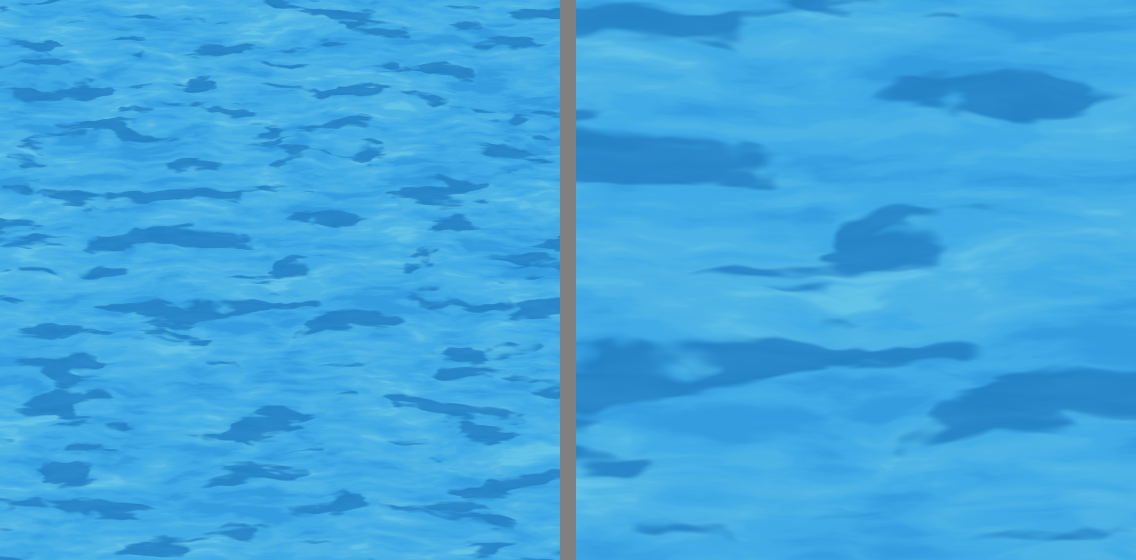
Left: the whole. Right: its middle third, enlarged.
Give the GLSL for this texture, as a three.js fragment shader.

```glsl
varying vec2 vUv;

const vec3 DEEP = vec3(0.150, 0.525, 0.785);
const vec3 SHADE = vec3(0.205, 0.615, 0.880);
const vec3 WATER = vec3(0.250, 0.670, 0.902);
const vec3 LIGHT = vec3(0.300, 0.702, 0.902);
const vec3 GLINT = vec3(0.385, 0.765, 0.912);

const vec2 TROUGH_SCALE = vec2(5.0, 20.0);   // dark patches, cells per canvas
const vec2 SWELL_SCALE = vec2(3.5, 13.0);    // broad light and shade
const vec2 STREAK_SCALE = vec2(6.0, 27.0);   // thin bright wisps
const vec2 RIPPLE_SCALE = vec2(13.0, 65.0);  // fine ripples
const vec2 WARP_SCALE = vec2(5.0, 9.0);
const vec2 WARP_AMOUNT = vec2(0.045, 0.016);
const float RECEDE = 0.45;                   // extra density at the top
const float TROUGH_START = 0.17;
const float TROUGH_FULL = 0.36;
const float SWELL_GAIN = 2.2;
const float STREAK_GAIN = 1.9;
const float RIPPLE_GAIN = 1.4;
const float STREAK_MEAN = 0.62;
const float TAU = 6.2831853;

float hash(vec2 p) {
  vec3 q = fract(vec3(p.xyx) * 0.1031);
  q += dot(q, q.yzx + 33.33);
  return fract((q.x + q.y) * q.z);
}

float cornerSlope(vec2 cell, vec2 offset) {
  float angle = TAU * hash(cell);
  return dot(vec2(cos(angle), sin(angle)), offset);
}

float gradientNoise(vec2 p) {
  vec2 cell = floor(p);
  vec2 f = fract(p);
  vec2 u = f * f * f * (f * (f * 6.0 - 15.0) + 10.0);
  vec2 e = vec2(1.0, 0.0);
  float low = mix(cornerSlope(cell, f), cornerSlope(cell + e.xy, f - e.xy), u.x);
  float high = mix(cornerSlope(cell + e.yx, f - e.yx),
                   cornerSlope(cell + e.xx, f - e.xx), u.x);
  return mix(low, high, u.y);
}

float fbm(vec2 p) {
  float sum = 0.0;
  float weight = 1.0;
  for (int i = 0; i < 4; i++) {
    sum += weight * gradientNoise(p);
    p = p * 2.03 + vec2(17.3, 41.7);
    weight *= 0.5;
  }
  return sum;
}

// Crests where the noise crosses zero
float ridges(vec2 p) {
  float sharp = 1.0 - 2.0 * abs(gradientNoise(p));
  float fine = 1.0 - 2.0 * abs(gradientNoise(p * 2.1 + 9.4));
  return mix(sharp, fine, 0.3);
}

vec3 surfaceColor(float tone) {
  vec3 color = mix(SHADE, WATER, smoothstep(-1.5, -0.2, tone));
  color = mix(color, LIGHT, smoothstep(-0.2, 0.8, tone));
  return mix(color, GLINT, smoothstep(0.8, 2.1, tone));
}

void main() {
  // Mild perspective: waves shrink toward the top
  vec2 p = vec2((vUv.x - 0.5) * (1.0 + RECEDE * vUv.y),
                vUv.y * (1.0 + 0.5 * RECEDE * vUv.y)) + 3.0;

  // Bend the layers so that crests slant and wander
  vec2 bend = vec2(fbm(p * WARP_SCALE), fbm(p * WARP_SCALE + 23.7));
  vec2 w = p + WARP_AMOUNT * bend;

  // Bright surface
  float swell = fbm(w * SWELL_SCALE + 5.1);
  float streak = ridges(w * STREAK_SCALE + 61.3) - STREAK_MEAN;
  float ripple = fbm(w * RIPPLE_SCALE + 12.9);
  float tone = SWELL_GAIN * swell + STREAK_GAIN * streak + RIPPLE_GAIN * ripple;
  vec3 color = surfaceColor(tone);

  // Flat dark troughs with soft, ragged edges
  float depth = fbm(w * TROUGH_SCALE + 83.6) - 0.12 * swell;
  float trough = smoothstep(TROUGH_START, TROUGH_FULL, depth);
  vec3 deep = DEEP + 0.025 * ripple;
  color = mix(color, deep, 0.95 * trough);

  gl_FragColor = vec4(color, 1.0);
}
```
